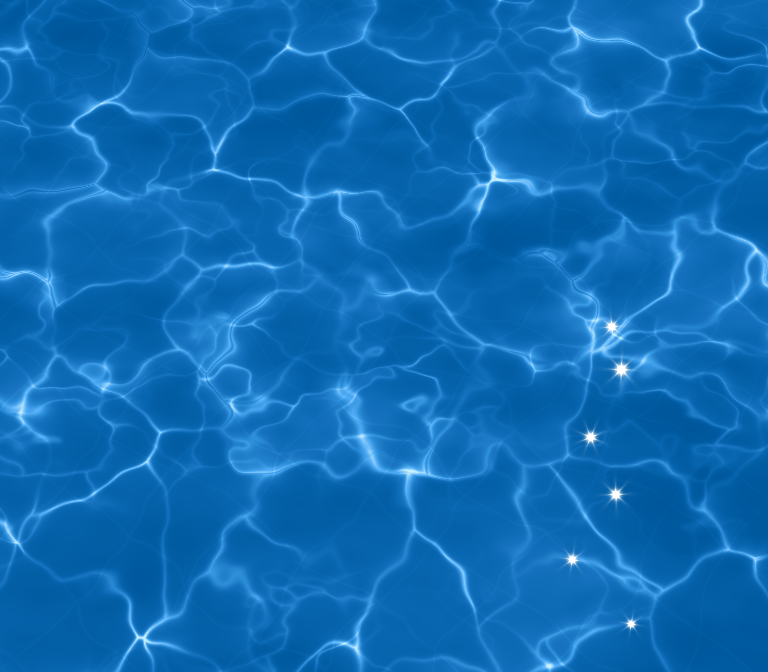
Give the GLSL for this texture, as a Shadertoy shader.

```glsl
// Sunlit pool water: a warped web of light caustics over faint tiles, with star glints.

vec2 hash2(vec2 p) {
    vec3 q = fract(p.xyx * vec3(0.1031, 0.1030, 0.0973));
    q += dot(q, q.yzx + 33.33);
    return fract((q.xx + q.yz) * q.zy);
}

float cornerSlope(vec2 cell, vec2 offset) {
    float angle = 6.2832 * hash2(cell).x;
    return dot(vec2(cos(angle), sin(angle)), offset);
}

// Gradient noise, roughly -0.7 to 0.7
float gradientNoise(vec2 p) {
    vec2 cell = floor(p), f = fract(p), e = vec2(0.0, 1.0);
    vec2 u = f * f * f * (f * (f * 6.0 - 15.0) + 10.0);
    float low = mix(cornerSlope(cell, f), cornerSlope(cell + e.yx, f - e.yx), u.x);
    float high = mix(cornerSlope(cell + e.xy, f - e.xy), cornerSlope(cell + e.yy, f - e.yy), u.x);
    return mix(low, high, u.y);
}

float fbm(vec2 p, int octaves) {
    float sum = 0.0, amp = 1.0;
    for (int i = 0; i < octaves; i++) {
        sum += amp * gradientNoise(p);
        p = mat2(1.6, 1.2, -1.2, 1.6) * p + 7.3;
        amp *= 0.5;
    }
    return sum;
}

vec2 warp(vec2 p, float amount) {
    return p + amount * vec2(fbm(p * 0.9 + 13.7, 3), fbm(p * 0.9 + 51.2, 3));
}

// Distances to the two closest cell borders, and a random value of the cell
vec3 cellBorders(vec2 p) {
    vec2 base = floor(p), f = fract(p), nearCell, nearPoint;
    float best = 9.0;
    for (int y = -1; y <= 1; y++)
    for (int x = -1; x <= 1; x++) {
        vec2 cell = vec2(x, y);
        vec2 point = cell + hash2(base + cell) - f;
        float d = dot(point, point);
        if (d < best) { best = d; nearCell = cell; nearPoint = point; }
    }
    vec2 border = vec2(9.0);
    for (int y = -2; y <= 2; y++)
    for (int x = -2; x <= 2; x++) {
        vec2 cell = nearCell + vec2(x, y);
        vec2 point = cell + hash2(base + cell) - f;
        vec2 gap = point - nearPoint;
        if (dot(gap, gap) < 1e-4) continue;
        float d = dot(0.5 * (point + nearPoint), normalize(gap));
        border = d < border.x ? vec2(d, border.x) : vec2(border.x, min(d, border.y));
    }
    return vec3(border, hash2(base + nearCell + 5.5).y);
}

// Bright thread with a soft fold that is sharp on one side, wide on the other
float caustic(vec2 p, float thread, float foldLight) {
    vec3 cell = cellBorders(p);
    float glowWidth = mix(0.04, 0.26, cell.z * cell.z);
    float core = exp(-pow(cell.x / thread, 2.0));
    float glow = exp(-cell.x / glowWidth);
    float node = exp(-cell.y / 0.07);
    float strength = clamp(0.75 + 1.4 * gradientNoise(p * 1.1 + 31.0), 0.2, 1.4);
    float fold = smoothstep(0.02, 0.3, gradientNoise(p * 1.2 + 80.0)) * exp(-cell.x / 0.15);
    fold *= smoothstep(0.0, 0.02, cell.x) * smoothstep(0.3, 0.45, cell.z);
    return strength * (1.5 * core + 1.2 * glow + 1.4 * node) + foldLight * fold;
}

float tileLines(vec2 p, float width) {
    vec2 d = abs(fract(p) - 0.5);
    vec2 line = 1.0 - smoothstep(0.0, width, d);
    return max(line.x, line.y);
}

float starGlint(vec2 p, float size, float turn) {
    float r = length(p) / size;
    float rays = pow(abs(cos(4.0 * (atan(p.y, p.x) + turn))), 10.0);
    return 1.6 * exp(-r * r * 9.0) + 1.5 * rays * exp(-r * 2.8);
}

vec3 waterColor(float tone) {
    vec3 color = mix(vec3(0.00, 0.31, 0.57), vec3(0.00, 0.35, 0.62), clamp(tone + 1.0, 0.0, 1.0));
    color = mix(color, vec3(0.03, 0.40, 0.69), clamp(tone, 0.0, 1.0));
    color = mix(color, vec3(0.09, 0.45, 0.75), clamp(tone - 1.0, 0.0, 1.0));
    color = mix(color, vec3(0.17, 0.55, 0.84), clamp(tone - 2.0, 0.0, 1.0));
    color = mix(color, vec3(0.31, 0.67, 0.96), clamp(tone - 3.0, 0.0, 1.0));
    return mix(color, vec3(0.78, 0.94, 1.00), clamp((tone - 4.0) * 0.6, 0.0, 1.0));
}

void mainImage(out vec4 fragColor, in vec2 fragCoord) {
    vec2 p = fragCoord / iResolution.y;
    float aspect = iResolution.x / iResolution.y;

    // Ripples shrink and flatten toward the far, upper edge
    vec2 pool = vec2((p.x - 0.5 * aspect) * (1.0 + 0.2 * p.y), p.y * (1.0 + 0.35 * p.y));

    // Soft depth shading, then the main web and a fainter, finer one
    float tone = 0.42 + 1.35 * fbm(pool * vec2(2.6, 4.2) + 4.0, 4);
    tone += caustic(warp(pool * 5.6 + 20.0, 0.5), 0.034, 1.7);
    float veil = smoothstep(-0.4, 0.4, gradientNoise(pool * 3.0 + 60.0));
    tone += 0.75 * veil * caustic(warp(pool * vec2(7.0, 8.5) + 43.0, 0.7), 0.035, 1.0);

    // Tile joints seen through the moving surface
    vec2 tiles = mat2(0.8, 0.6, -0.6, 0.8) * warp(pool * 5.0, 0.25) * 1.5;
    tone += 0.3 * tileLines(tiles, 0.025);
    vec3 color = waterColor(tone);

    // Sun glints gathered in a loose column on the right
    for (int i = 0; i < 6; i++) {
        vec2 jitter = hash2(vec2(float(i) + 3.0, 17.0));
        vec2 center = vec2(0.73 * aspect + 0.11 * jitter.x, 0.07 + 0.085 * float(i) + 0.04 * jitter.y);
        float size = mix(0.015, 0.024, jitter.y);
        color = mix(color, vec3(1.0), clamp(starGlint(p - center, size, jitter.x), 0.0, 1.0));
    }
    fragColor = vec4(color, 1.0);
}
```
